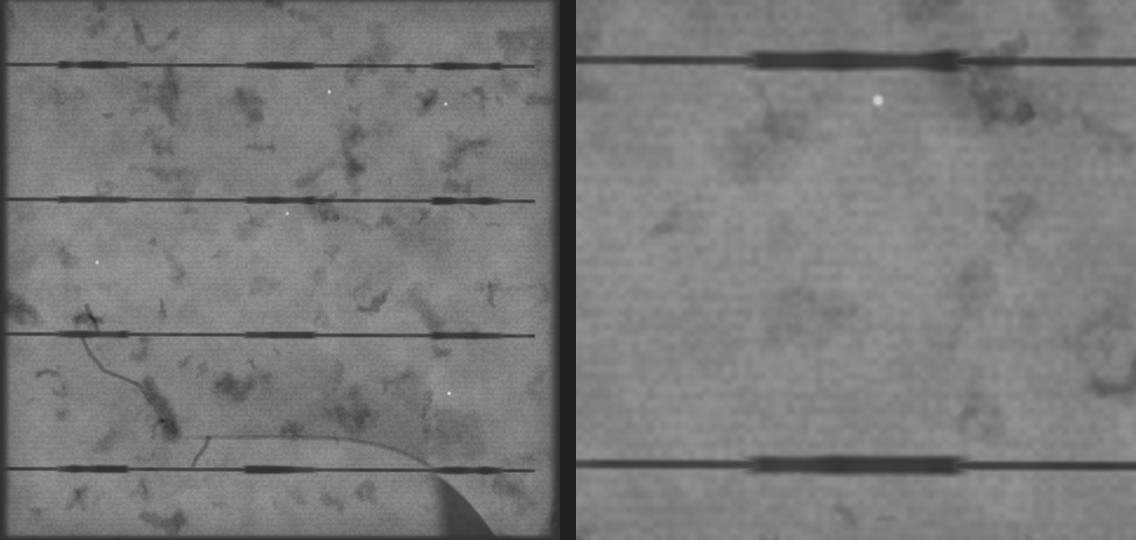
Left: the whole. Right: its middle third, enlarged.
Give the GLSL for this texture, as a Shadertoy shader.

```glsl
// Worn grey panel: four thin rules with three thick dashes each, stains, cracks and dark borders.

const float ROWS_PITCH = 0.2495;
const float FIRST_ROW = 0.130;
const float DASHES = 3.0;

float hash(vec2 p) {
    vec3 q = fract(vec3(p.xyx) * 0.1031);
    q += dot(q, q.yzx + 33.33);
    return fract((q.x + q.y) * q.z);
}

float noise(vec2 p) {
    vec2 i = floor(p), f = fract(p);
    f = f * f * (3.0 - 2.0 * f);
    return mix(mix(hash(i), hash(i + vec2(1, 0)), f.x),
               mix(hash(i + vec2(0, 1)), hash(i + vec2(1, 1)), f.x), f.y);
}

float fbm(vec2 p) {
    float sum = 0.0, amp = 0.5;
    for (int i = 0; i < 4; i++) {
        sum += amp * noise(p);
        p = mat2(1.6, 1.2, -1.2, 1.6) * p + 17.3;
        amp *= 0.5;
    }
    return sum;
}

// Soft band: 1 inside halfWidth, 0 beyond halfWidth + blur
float band(float d, float halfWidth, float blur) {
    return 1.0 - smoothstep(halfWidth, halfWidth + blur, d);
}

float segment(vec2 p, vec2 a, vec2 b) {
    vec2 ab = b - a;
    return length(p - a - ab * clamp(dot(p - a, ab) / dot(ab, ab), 0.0, 1.0));
}

// Irregular stains, one candidate per cell, ragged by noise
float stains(vec2 p, float cells, float chance) {
    vec2 q = p * cells;
    vec2 warp = vec2(fbm(q * 2.3), fbm(q * 2.3 + 40.0)) - 0.47;
    float ink = 0.0;
    for (int y = -1; y <= 1; y++)
    for (int x = -1; x <= 1; x++) {
        vec2 cell = floor(q) + vec2(x, y);
        vec2 centre = cell + 0.2 + 0.6 * vec2(hash(cell + 3.1), hash(cell + 8.7));
        float radius = 0.16 + 0.24 * hash(cell + 21.0);
        float strength = step(hash(cell + 5.5), chance) * (0.35 + 0.65 * hash(cell + 31.0));
        float d = length(q - centre + warp * 1.3);
        ink = max(ink, strength * (1.0 - smoothstep(0.1 * radius, 1.3 * radius, d)));
    }
    return ink * (0.45 + 0.9 * fbm(q * 4.0));
}

// Thin rule widened by evenly spaced dashes
float rules(vec2 uv, float px) {
    float row = (uv.y + 0.004 * (uv.x - 0.5) - FIRST_ROW) / ROWS_PITCH;
    float d = abs(fract(row + 0.5) - 0.5) * ROWS_PITCH;
    float dx = abs(fract(uv.x * DASHES) - 0.5) / DASHES;
    float wear = noise(vec2(uv.x * 45.0, floor(row + 0.5) * 9.0));
    float thin = band(d, 0.0008, 0.0030 + px) * band(uv.x, 0.952, 0.006);
    float dash = band(d, 0.0015 + 0.0025 * wear, 0.005 + px) * band(dx, 0.055, 0.018);
    return max(thin * (0.72 + 0.2 * wear), dash * (0.8 + 0.25 * wear));
}

// Branching crack in the lower left
float cracks(vec2 p) {
    p += 0.014 * (vec2(noise(p * 28.0), noise(p * 28.0 + 50.0)) - 0.5);
    float d = segment(p, vec2(0.145, 0.375), vec2(0.18, 0.318));
    d = min(d, segment(p, vec2(0.18, 0.318), vec2(0.245, 0.285)));
    d = min(d, segment(p, vec2(0.245, 0.285), vec2(0.31, 0.20)));
    d = min(d, segment(p, vec2(0.37, 0.188), vec2(0.348, 0.135)));
    d = min(d, segment(p, vec2(0.16, 0.435), vec2(0.172, 0.39)));
    float smudge = band(segment(p, vec2(0.265, 0.285), vec2(0.31, 0.205)), 0.002, 0.025);
    return max(band(d, 0.001, 0.006) * 0.65, smudge * 0.8);
}

// Shaded patch bounded below by a drooping curve
float shadedPatch(vec2 uv) {
    float bend = max(uv.x - 0.5, 0.0);
    float above = uv.y - (0.190 - 2.8 * bend * bend * bend);
    float span = smoothstep(0.30, 0.48, uv.x) * band(uv.x, 0.755, 0.02);
    float fill = smoothstep(-0.003, 0.004, above) * band(above, 0.06, 0.14) * span;
    float rim = band(abs(above), 0.001, 0.006) * smoothstep(0.31, 0.37, uv.x) * band(uv.x, 0.76, 0.02);
    return fill * 0.075 + rim * 0.09;
}

// Dark wedge at the lower right
float wedge(vec2 uv) {
    float dx = uv.x - 0.775;
    float arc = 0.125 - 0.6 * dx - 4.2 * dx * dx;
    return smoothstep(-0.004, 0.008, arc - uv.y) * smoothstep(-0.012, 0.03, dx + 0.1 * (uv.y - 0.06));
}

void mainImage(out vec4 fragColor, in vec2 fragCoord) {
    vec2 uv = fragCoord / iResolution.xy;
    vec2 p = vec2(uv.x * iResolution.x / iResolution.y, uv.y);
    float px = 1.0 / iResolution.y;

    // Mottled ground with fine grain and a faint weave
    float grey = 0.508 + 0.12 * (fbm(p * 4.0) - 0.47) + 0.10 * (fbm(p * 26.0 + 9.0) - 0.47);
    grey += 0.055 * (noise(p * 230.0) - 0.5) + 0.006 * sin(p.y * 620.0);
    grey -= 0.025 * smoothstep(0.75, 1.0, uv.y) + 0.02 * smoothstep(0.5, 1.0, uv.x);

    // Wear
    grey -= 0.20 * stains(p + 0.37, 8.0, 0.50) + 0.13 * stains(p + 2.1, 15.0, 0.35);
    grey -= shadedPatch(uv) + 0.22 * cracks(uv);
    grey = mix(grey, 0.235 + 0.03 * noise(p * 90.0), 0.9 * wedge(uv));
    grey = mix(grey, 0.20, clamp(rules(uv, px), 0.0, 1.0));

    // Sparse pale specks
    vec2 cell = floor(p * 9.0);
    vec2 spot = cell + 0.2 + 0.6 * vec2(hash(cell + 61.0), hash(cell + 73.0));
    grey += 0.3 * step(hash(cell + 90.0), 0.05) * band(length(p * 9.0 - spot) / 9.0, 0.001, 0.004);

    // Dark borders
    vec2 lower = smoothstep(vec2(0.002, 0.0), vec2(0.022, 0.014), uv);
    vec2 upper = smoothstep(vec2(0.0), vec2(0.024, 0.008), 1.0 - uv);
    vec2 inset = min(uv, 1.0 - uv);
    grey *= 0.86 + 0.14 * smoothstep(0.0, 0.07, min(inset.x, inset.y));
    grey = mix(0.20, grey, lower.x * lower.y * upper.x * (0.5 + 0.5 * upper.y));

    fragColor = vec4(vec3(clamp(grey, 0.0, 1.0)), 1.0);
}
```
